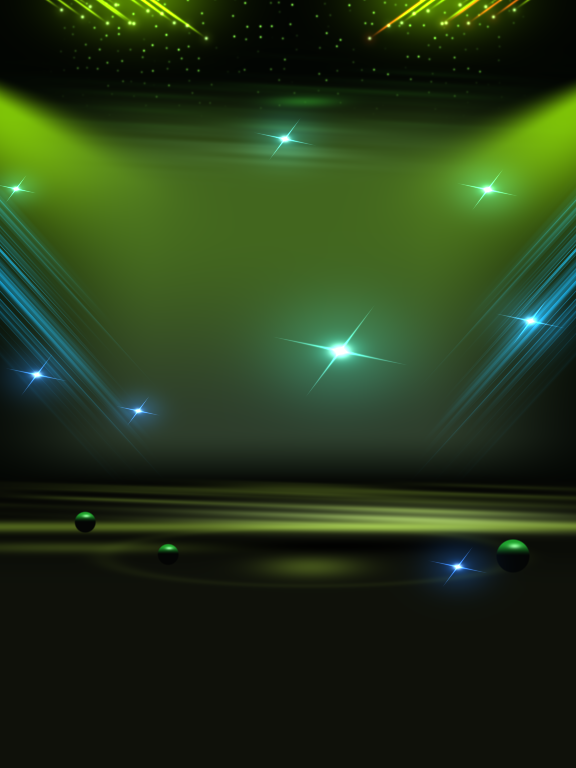
Give the GLSL for this background, as a Shadertoy shader.

```glsl
// A dark stage: a green wall lit by two corner beams, blue side streaks, spark
// showers on top, star flares, and a glossy floor with small spheres.
// Units are canvas heights, x measured from the centre; the sides are mirrored.
const float HALF_WIDTH = 0.375, HORIZON = 0.375;
const vec3 WALL_LOW = vec3(0.17, 0.22, 0.16), WALL_HIGH = vec3(0.25, 0.38, 0.11);
const vec3 BEAM = vec3(0.47, 0.72, 0.01);
const vec3 STREAK_BLUE = vec3(0.02, 0.38, 0.58);
const vec3 SPARK = vec3(0.60, 0.85, 0.05), SPARK_HOT = vec3(1.0, 0.35, 0.05);
const vec3 FLOOR_DARK = vec3(0.058, 0.068, 0.040);
const vec3 FLOOR_GLOW = vec3(0.50, 0.60, 0.32), FLOOR_OLIVE = vec3(0.27, 0.34, 0.09);
const vec3 FLARE_TEAL = vec3(0.12, 0.66, 0.66), FLARE_BLUE = vec3(0.08, 0.38, 0.85);
const int SPARK_COUNT = 13;
// Flares: position, size, blueness
const vec4 FLARES[8] = vec4[8](
    vec4( 0.068, 0.543, 1.00, 0.0), vec4(-0.004, 0.819, 0.46, 0.25),
    vec4( 0.260, 0.753, 0.45, 0.1), vec4(-0.354, 0.754, 0.30, 0.2),
    vec4( 0.316, 0.582, 0.52, 0.6), vec4(-0.327, 0.512, 0.46, 0.9),
    vec4(-0.195, 0.465, 0.32, 1.0), vec4( 0.221, 0.262, 0.44, 1.0));
// Spheres: position, radius
const vec3 BALLS[3] = vec3[3](vec3(-0.264, 0.320, 0.0135),
    vec3(-0.156, 0.278, 0.0135), vec3(0.293, 0.276, 0.0215));

float hash(vec2 p) { return fract(sin(dot(p, vec2(127.1, 311.7))) * 43758.5453); }
float noise(vec2 p) {
    vec2 i = floor(p), f = fract(p);
    f = f * f * (3.0 - 2.0 * f);
    return mix(mix(hash(i), hash(i + vec2(1, 0)), f.x),
               mix(hash(i + vec2(0, 1)), hash(i + vec2(1, 1)), f.x), f.y);
}
float blob(vec2 d, vec2 radius) { d /= radius; return exp(-dot(d, d)); }

// Wall gradient, corner beam and horizontal wisps; side = distance from the edge
vec3 wall(vec2 p, float side) {
    vec3 col = mix(WALL_LOW, WALL_HIGH, smoothstep(0.43, 0.70, p.y));
    col *= smoothstep(0.355, 0.44, p.y) * (1.0 - smoothstep(0.76, 0.91, p.y));
    col *= mix(0.12, 1.0, smoothstep(-0.04, 0.21, side));
    col += vec3(0.008, 0.018, 0.008);
    vec2 d = vec2(side, 0.86 - p.y), axis = normalize(vec2(1.0, 0.6));
    float along = max(dot(d, axis), 0.0), across = dot(d, vec2(-axis.y, axis.x));
    float width = 0.095 + 0.2 * along;
    float edge = smoothstep(0.0, 0.04 + 0.25 * side, 0.902 - p.y - 0.35 * side);
    col += BEAM * exp(-along * along / 0.023 - across * across / (width * width)) * edge;

    float wisp = noise(vec2(p.x * 5.0, p.y * 150.0 + p.x * 8.0));
    col += vec3(0.09, 0.14, 0.13) * wisp * blob(p - vec2(0.0, 0.81), vec2(0.17, 0.027));
    col += vec3(0.05, 0.17, 0.03) * wisp * wisp * blob(p - vec2(0.0, 0.873), vec2(0.24, 0.04));
    return col + vec3(0.07, 0.27, 0.06) * blob(p - vec2(0.022, 0.868), vec2(0.045, 0.007));
}
// Diagonal blue light lines near both edges
vec3 sideStreaks(vec2 p, float side) {
    float lane = 1.0 - p.y - 1.1 * side;
    float lines = 0.8 * pow(noise(vec2(lane * 150.0, 3.0)), 3.0)
                + 0.9 * pow(noise(vec2(lane * 380.0, 9.0)), 3.0);
    float reach = 0.09 + 0.14 * noise(vec2(lane * 200.0, 17.0));
    float band = smoothstep(0.22, 0.31, lane) * (1.0 - smoothstep(0.36, 0.48, lane));
    return STREAK_BLUE * (lines + 0.06) * band * (1.0 - smoothstep(0.0, reach, side));
}
// Spark trails falling inward from the top, plus scattered dots
vec3 sparks(vec2 p, float side) {
    vec2 q = vec2(side, p.y), back = normalize(vec2(-1.0, 0.72));
    vec3 col = vec3(0.32, 0.50, 0.0) * blob(q - vec2(0.18, 1.005), vec2(0.09, 0.05));
    for (int i = 0; i < SPARK_COUNT; i++) {
        float id = float(i), r = hash(vec2(id, 2.0));
        float x = 0.06 + 0.21 * (id + r) / float(SPARK_COUNT);
        vec2 d = q - vec2(x, 1.0 - 0.22 * x + 0.03 * hash(vec2(id, 5.0)));
        float t = dot(d, back), n = dot(d, vec2(-back.y, back.x));
        float trail = smoothstep(-0.001, 0.03, t) * exp(-n * n / 2.5e-6);
        vec3 tint = mix(SPARK, SPARK_HOT, step(0.0, p.x) * step(0.75, r));
        col += tint * (0.75 * trail + 0.12 * blob(d, vec2(0.008)))
             + vec3(0.6, 0.8, 0.5) * blob(d, vec2(0.0022));
    }
    vec2 grid = p / 0.015, cell = floor(grid);
    vec2 centre = 0.2 + 0.6 * vec2(hash(cell), hash(cell + 31.0));
    float speck = blob(fract(grid) - centre, vec2(0.11)) * step(0.5, hash(cell + 57.0));
    float zone = smoothstep(0.84, 0.95, p.y) * smoothstep(0.05, 0.16, side);
    return col + vec3(0.45, 0.85, 0.25) * speck * zone * hash(cell + 83.0);
}
// Glossy floor with stretched reflections and a faint ripple ring
vec3 stageFloor(vec2 p) {
    float grain = noise(vec2(p.x * 4.0, p.y * 170.0 + p.x * 6.0));
    vec3 col = FLOOR_DARK * (1.0 - 0.65 * smoothstep(0.23, 0.34, p.y));
    float sheet = p.y - 0.326 + 0.02 * (p.x - 0.1);
    col += FLOOR_GLOW * blob(vec2(p.x - 0.11, sheet), vec2(0.23, 0.017)) * (0.45 + 0.8 * grain);
    col += FLOOR_OLIVE * blob(vec2(0.0, p.y - 0.314), vec2(1.0, 0.007));
    col += FLOOR_OLIVE * grain * grain * blob(p - vec2(0.0, 0.352), vec2(0.4, 0.018));
    col += FLOOR_OLIVE * 0.55 * blob(p - vec2(-0.27, 0.287), vec2(0.2, 0.007));
    col += FLOOR_OLIVE * 0.75 * blob(p - vec2(0.03, 0.262), vec2(0.065, 0.014));
    col *= 1.0 - 0.9 * blob(p - vec2(0.06, 0.289), vec2(0.17, 0.009));
    float ring = length((p - vec2(0.03, 0.275)) / vec2(0.27, 0.038)) - 1.0;
    return col + FLOOR_OLIVE * 0.13 * exp(-ring * ring / 0.006);
}
// Tapered arm of a flare along a unit direction
float arm(vec2 d, vec2 dir, float reach) {
    float taper = max(1.0 - abs(dot(d, dir)) / reach, 0.0);
    float n = dot(d, vec2(-dir.y, dir.x)) / (0.0005 + 0.013 * reach * taper);
    return taper * exp(-n * n);
}
vec3 flare(vec2 d, float size, float blueness) {
    float arms = arm(d, normalize(vec2(1.0, -0.21)), 0.09 * size)
               + arm(d, normalize(vec2(0.6, 0.8)), 0.075 * size);
    float halo = 0.33 * blob(d, vec2(0.095, 0.07) * size) + 0.5 * blob(d, vec2(0.027, 0.017) * size);
    return mix(FLARE_TEAL, FLARE_BLUE, blueness) * (halo + 0.8 * arms)
         + 0.9 * blob(d, vec2(0.012, 0.008) * size) + 0.15 * arms;
}
void mainImage(out vec4 fragColor, in vec2 fragCoord) {
    float pixel = 1.0 / iResolution.y;
    vec2 p = (fragCoord - vec2(0.5 * iResolution.x, 0.0)) * pixel;
    float side = HALF_WIDTH - abs(p.x);
    vec3 backdrop = wall(p, side) + sideStreaks(p, side) + sparks(p, side);
    vec3 col = mix(stageFloor(p), backdrop, smoothstep(-0.012, 0.012, p.y - HORIZON));
    for (int i = 0; i < 3; i++) { // dark spheres with a green top light
        vec2 d = (p - BALLS[i].xy) / BALLS[i].z;
        vec3 shade = vec3(0.015, 0.02, 0.015) + vec3(0.1, 0.6, 0.15) * smoothstep(0.0, 0.8, d.y)
                   + 0.45 * blob(d - vec2(0.1, 0.6), vec2(0.35, 0.15));
        col = mix(col, shade, smoothstep(pixel, -pixel, (length(d) - 1.0) * BALLS[i].z));
    }
    for (int i = 0; i < 8; i++) col += flare(p - FLARES[i].xy, FLARES[i].z, FLARES[i].w);
    fragColor = vec4(clamp(col, 0.0, 1.0), 1.0);
}
```
